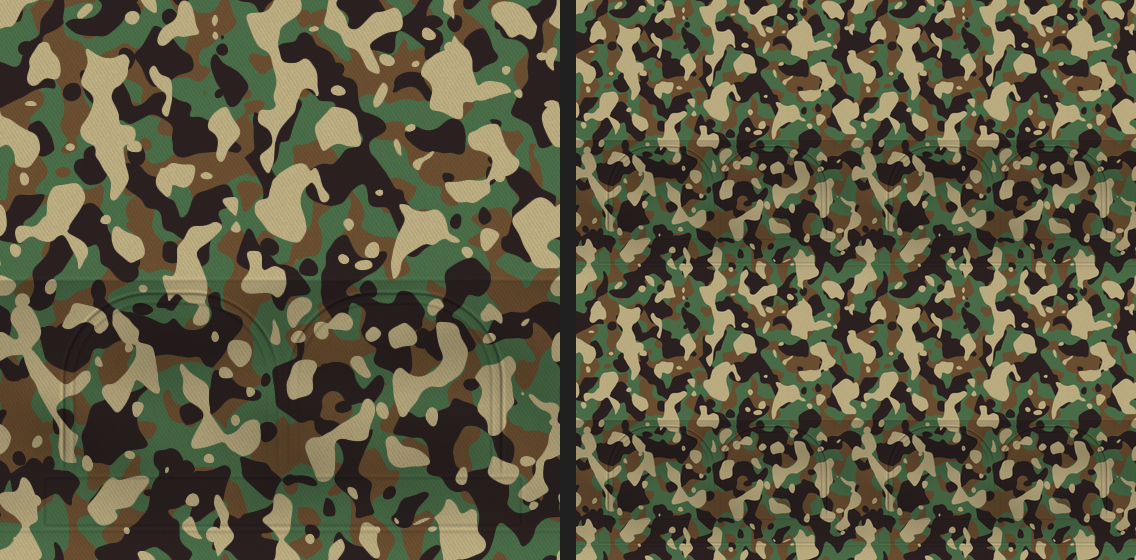
Left: one tile. Right: repeated 2 by 2.
Reproduce this pattern procedurally as a Shadertoy shader.

```glsl
// Woodland camouflage twill with soft pocket seams, tiling in both directions.
#define TAN_CUT 0.67      // cut levels, in standard deviations of the blob field
#define BLACK_CUT 0.37
#define BROWN_CUT 0.22
#define WARP 0.013        // wobble of the blob outlines
#define DETAIL 0.50       // weight of the finer blob octave
#define DOT_CELLS 14.0    // grid of the small spots
#define WEAVE 0.08        // contrast of the twill
#define GRAIN 0.04        // contrast of the yarn noise
#define SHADOW 0.14       // darkening of the lower panel
#define CREASE 0.26       // strength of the seams
#define SEAM_WIDTH 0.0024

const vec3 GREEN = vec3(0.284, 0.422, 0.278);
const vec3 BROWN = vec3(0.413, 0.303, 0.188);
const vec3 BLACK = vec3(0.167, 0.126, 0.127);
const vec3 TAN   = vec3(0.728, 0.670, 0.500);

vec2 hash22(vec2 p) {
    vec3 q = fract(p.xyx * vec3(0.1031, 0.1030, 0.0973));
    q += dot(q, q.yzx + 33.33);
    return fract((q.xx + q.yz) * q.zy);
}

float cornerSlope(vec2 id, vec2 offset, vec2 f, vec2 cells, float seed) {
    vec2 h = hash22(mod(id + offset, cells) + seed * 37.0);
    return dot(normalize(h - 0.4999), f - offset);
}

// Gradient noise that wraps after a whole number of cells
float noise(vec2 p, vec2 cells, float seed) {
    vec2 g = p * cells, id = floor(g), f = g - id;
    vec2 u = f * f * f * (f * (f * 6.0 - 15.0) + 10.0);
    vec2 e = vec2(1.0, 0.0);
    float low  = mix(cornerSlope(id, e.yy, f, cells, seed),
                     cornerSlope(id, e.xy, f, cells, seed), u.x);
    float high = mix(cornerSlope(id, e.yx, f, cells, seed),
                     cornerSlope(id, e.xx, f, cells, seed), u.x);
    return mix(low, high, u.y);
}

// Large branching shapes: warped noise scaled to unit deviation, then cut
float blobs(vec2 p, vec2 cells, float cut, float seed) {
    vec2 wobble = vec2(noise(p, vec2(16.0), seed + 1.0), noise(p, vec2(16.0), seed + 2.0));
    p += WARP * 2.0 * wobble;
    float n = noise(p, cells, seed + 3.0)
            + DETAIL * noise(p + 0.37, cells * 2.0 - 3.0, seed + 4.0);
    n /= 0.216 * sqrt(1.0 + DETAIL * DETAIL);
    float w = max(fwidth(n) * 0.6, 0.0001);
    return smoothstep(-w, w, n - cut);
}

// Small oval spots, at most one per grid cell
float spots(vec2 p, float density, float radius, float px, float seed) {
    p += 0.01 * vec2(noise(p, vec2(23.0), seed), noise(p, vec2(23.0), seed + 1.0));
    vec2 g = p * DOT_CELLS, id = floor(g), f = g - id;
    float d = 1.0;
    for (int y = -1; y <= 1; y++)
    for (int x = -1; x <= 1; x++) {
        vec2 o = vec2(x, y);
        vec2 cell = mod(id + o, DOT_CELLS) + seed * 41.0;
        vec2 place = hash22(cell), kind = hash22(cell + 17.0);
        vec2 q = (f - o - 0.15 - 0.7 * place) * mix(vec2(0.8, 1.2), vec2(1.2, 0.8), kind.y);
        float r = radius * DOT_CELLS * mix(0.6, 1.3, fract(kind.y * 7.0));
        if (kind.x < density) d = min(d, length(q) - r);
    }
    float w = px * DOT_CELLS;
    return 1.0 - smoothstep(-w, w, d);
}

// A dark groove with a lit edge beside it
float crease(float d) {
    float groove = d / SEAM_WIDTH, lit = groove - 2.2;
    return 0.45 * exp(-lit * lit) - exp(-groove * groove);
}

float roundBox(vec2 p, vec2 halfSize, float r) {
    vec2 q = abs(p) - halfSize + r;
    return length(max(q, 0.0)) + min(max(q.x, q.y), 0.0) - r;
}

// Light on the cloth: panel shadow, wrinkles and pocket seams
float clothShade(vec2 p) {
    float panel = smoothstep(0.0, 0.14, p.y) * (1.0 - smoothstep(0.494, 0.501, p.y));
    float wrinkle = noise(p, vec2(5.0, 9.0), 61.0);
    vec2 q = vec2(abs(p.x - 0.505) - 0.2, max(p.y, 0.32) - 0.31);
    float arch = roundBox(q, vec2(0.19, 0.165), 0.155);
    float fade = mix(0.2, 1.0, smoothstep(-0.17, -0.05, q.x + q.y)) * smoothstep(0.14, 0.2, p.y);
    float seams = fade * (crease(arch) + 0.45 * crease(arch + 0.018));
    float bag = roundBox(vec2(q.x, p.y - 0.104), vec2(0.225, 0.042), 0.004);
    seams += 0.4 * crease(bag) + 0.4 * crease(p.y - 0.498) + 0.3 * crease(p.y - 0.05);
    return 1.0 - SHADOW * panel * (1.0 + wrinkle) + CREASE * seams;
}

// Diagonal twill lines with uneven yarn
float twill(vec2 p) {
    float line = abs(fract(dot(p, vec2(150.0, 96.0))) - 0.5) * 2.0;
    float yarn = hash22(floor(fract(p) * 384.0)).x;
    return 1.0 + WEAVE * (line - 0.5) + GRAIN * (yarn - 0.5);
}

void mainImage(out vec4 fragColor, in vec2 fragCoord) {
    vec2 p = fragCoord / iResolution.xy;
    float px = 0.6 / min(iResolution.x, iResolution.y);

    // Inks printed from the ground colour upwards
    float brown = max(blobs(p, vec2(13.0, 12.0), BROWN_CUT, 5.0), spots(p, 0.15, 0.012, px, 2.0));
    float black = max(blobs(p, vec2(12.0, 11.0), BLACK_CUT, 19.0), spots(p, 0.28, 0.014, px, 4.0));
    float sand = max(blobs(p, vec2(13.0, 11.0), TAN_CUT, 33.0), spots(p, 0.28, 0.010, px, 7.0));
    vec3 color = mix(GREEN, BROWN, brown);
    color = mix(color, BLACK, black);
    color = mix(color, TAN, sand);

    fragColor = vec4(color * clothShade(p) * twill(p), 1.0);
}
```
